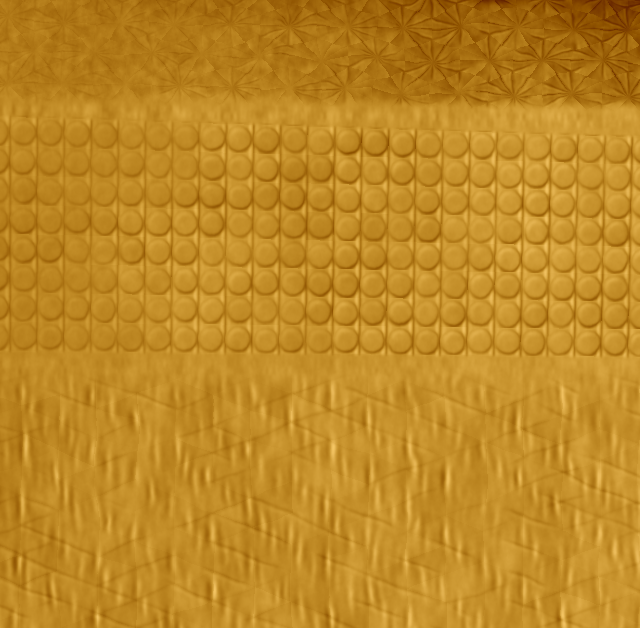
Give the GLSL for this texture, as a WebGL 2 fragment shader.

```glsl
#version 300 es
precision highp float;
// Embossed gold foil in three bands: dark folded stars, a grid of round
// studs, and a quilt of triangles with upright glints. Each band returns
// a relief tone; a single gold ramp then turns the summed tone into colour.
uniform vec2 u_resolution;
out vec4 fragColor;

float hash(vec2 p) {
  p = fract(p * vec2(0.1031, 0.1137));
  p += dot(p, p.yx + 33.33);
  return fract((p.x + p.y) * p.x * 17.0);
}

float noise(vec2 p) {
  vec2 i = floor(p), f = fract(p);
  f = f * f * (3.0 - 2.0 * f);
  i += 100.0;
  return mix(mix(hash(i), hash(i + vec2(1, 0)), f.x),
             mix(hash(i + vec2(0, 1)), hash(i + 1.0), f.x), f.y);
}

float fbm(vec2 p) {
  float sum = 0.0, amp = 0.5;
  for (int i = 0; i < 4; i++) {
    sum += amp * noise(p);
    p = mat2(1.6, 1.2, -1.2, 1.6) * p + 7.3;
    amp *= 0.5;
  }
  return sum - 0.47;
}

// Upright streaks: octaves that keep the vertical direction
float streaks(vec2 p) {
  return 0.6 * noise(p) + 0.4 * noise(p * 2.1 + 13.7) - 0.5;
}

float bell(float x, float width) { return exp(-x * x / (width * width)); }

// Twelve creased wedges around each point of a triangular lattice
float starRelief(vec2 p) {
  p += 0.022 * vec2(fbm(p * 16.0), fbm(p * 16.0 + 40.0));
  vec2 cell = vec2(0.088, 0.1524);
  vec2 q = vec2(p.x - 0.938, (p.y - 0.881 + 0.02 * (p.x - 0.938)) * 1.5);
  vec2 a = q - cell * round(q / cell);
  vec2 b = q - cell * (floor(q / cell) + 0.5);
  vec2 c = dot(a, a) < dot(b, b) ? a : b;
  float wedge = (atan(c.y, c.x) + 3.14159) * 1.90986;
  float f = fract(wedge), id = floor(wedge), r = length(c);
  float worn = smoothstep(0.25, 0.65, noise(p * 38.0));
  float crease = bell(min(f, 1.0 - f) * r * 0.52, 0.0026) * worn;
  float facet = (mod(id, 2.0) - 0.5) * 0.1 + 0.16 * (hash(vec2(id, 3.0)) - 0.5);
  float lit = (facet + 0.16 * (f - 0.5)) * smoothstep(0.0, 0.02, r);
  return lit - 0.24 * crease + 0.14 * worn * bell((f - 0.2) * r * 0.52, 0.003);
}

// Round studs with shaded rims, and upright grooves between the columns
float studRelief(vec2 p) {
  float pitch = 0.0457 - 0.0029 * p.x;
  float row = (p.y - 0.4544 + 0.0104 * p.x) / pitch;
  float col = (p.x - 0.0365 - 0.02 * p.x * (p.y - 0.46)) / 0.042;
  vec2 id = round(vec2(col, row));
  vec2 c = (vec2(col, row) - id) * vec2(0.042, pitch);
  c += 0.0025 * (vec2(hash(id), hash(id + 31.0)) - 0.5);
  c += 0.004 * vec2(fbm(p * 60.0), fbm(p * 60.0 + 30.0));
  float d = length(c) - 0.0198;
  float side = dot(normalize(c + 1e-5), vec2(0.6, -0.8));
  float inside = 1.0 - smoothstep(-0.002, 0.002, d);
  float rim = bell(d, 0.003) * (-0.22 - 0.2 * side);
  float innerLight = 0.14 * bell(d + 0.006, 0.004) * max(-side, 0.0);
  float dome = inside * (-0.02 - 3.0 * dot(c, vec2(0.45, -0.6)));
  float gx = (fract(col) - 0.5) * 0.042;
  float gap = (1.0 - inside) * (0.08 - 0.32 * bell(gx - 0.0005, 0.002)
            + 0.22 * bell(gx + 0.005, 0.003) + 0.08 * bell(gx - 0.006, 0.003));
  float band = smoothstep(-0.62, -0.4, row) * (1.0 - smoothstep(7.4, 7.62, row));
  float wear = 0.55 + 0.9 * noise(p * 24.0);
  return band * (wear * (rim + innerLight + dome + gap) + 0.1 * (hash(id + 9.0) - 0.5));
}

// Soft triangular facets, broken creases and staggered vertical glints
float quiltRelief(vec2 p) {
  p += 0.016 * vec2(fbm(p * 13.0), fbm(p * 13.0 + 20.0));
  float a = (p.x - 0.0911) / 0.0605, b = (p.y + 0.012 * p.x) / 0.046;
  float s = b + 0.5 * a, t = b - 0.5 * a;
  float facet = hash(vec2(floor(s) + 5.0 * floor(a), floor(t) + 60.0)) - 0.5;
  float ds = (fract(s + 0.5) - 0.5) * 0.042, dt = (fract(t + 0.5) - 0.5) * 0.042;
  float tone = 0.08 * facet + 0.07 * (0.5 - fract(a));
  float worn = smoothstep(0.4, 0.75, noise(p * 17.0 + 5.0));
  tone += worn * (0.08 * bell(ds + 0.005, 0.004) - 0.16 * bell(ds, 0.003));
  tone -= 0.12 * bell(dt, 0.003) * smoothstep(0.45, 0.8, noise(p * 17.0 + 55.0));
  // Three ridges may share each column, each with its own height and strength
  for (int k = 0; k < 3; k++) {
    float shift = float(k) * 0.3, i = round(a - shift);
    float y = p.y / 0.088 + 0.5 * mod(i, 2.0) + 0.83 + shift;
    vec2 id = vec2(i + 50.0 * float(k), floor(y));
    float x = (a - shift - i) * 0.0605 + 0.014 * (hash(id + 4.0) - 0.5)
            + 0.005 * (fract(y) - 0.5) * (hash(id + 23.0) - 0.2);
    float reach = bell(fract(y) - 0.5, 0.17 + 0.12 * hash(id + 8.0));
    float power = (0.3 + 0.8 * hash(id + 17.0)) * (1.0 - 0.25 * float(k));
    tone += reach * power * (0.5 * bell(x, 0.004) - 0.34 * bell(x + 0.008, 0.0045)
          - 0.22 * bell(x - 0.009, 0.0045));
  }
  return tone;
}

void main() {
  vec2 uv = gl_FragCoord.xy / u_resolution;
  vec2 p = uv * vec2(1.0, 0.979);
  float fold = 0.826 - 0.014 * p.x;
  float top = smoothstep(-0.008, 0.01, p.y - fold + 0.012 * fbm(p * 40.0));
  float quilt = 1.0 - smoothstep(0.365, 0.405, p.y);
  float grain = fbm(p * vec2(95.0, 75.0)), cloud = fbm(p * 6.0);

  // Lit sheet, a little brighter to the right
  float sheet = 0.49 + 0.17 * p.x + 0.25 * cloud + 0.2 * grain;
  sheet += studRelief(p) * mix(0.65, 1.1, smoothstep(0.0, 0.6, p.x));
  sheet += quilt * (quiltRelief(p) + 0.3 * streaks(p * vec2(62.0, 17.0)));

  // Finely ribbed strips on both sides of the studs
  float ribs = bell(p.y - fold + 0.02, 0.017) + 0.6 * bell(p.y - 0.403, 0.025);
  sheet += ribs * (0.06 + 0.55 * streaks(p * vec2(95.0, 36.0)));

  // Shaded fold, deepening towards the upper right corner
  float shade = 0.34 - 0.2 * smoothstep(0.2, 0.9, p.x) + 0.4 * cloud + 0.4 * grain;
  shade += 0.14 * exp(-max(p.y - fold, 0.0) / 0.035);
  shade -= 0.25 * smoothstep(0.92, 0.985, p.y) * (0.5 + 0.5 * p.x);
  vec2 corner = (p - vec2(1.0, 0.979)) * vec2(7, 14);
  shade -= 0.4 * exp(-dot(corner, corner));
  shade -= 0.5 * bell(p.x - 0.77, 0.035) * smoothstep(0.968, 0.982, p.y);
  shade += starRelief(p) * mix(0.4, 1.35, smoothstep(0.1, 0.9, p.x));

  float tone = clamp(mix(sheet, shade, top), -0.6, 1.15);
  vec3 gold = mix(vec3(0.59, 0.36, 0.025), vec3(0.91, 0.72, 0.34), tone);
  gold.b -= 0.15 * max(tone * (1.0 - tone), 0.0);
  fragColor = vec4(max(gold, 0.0), 1.0);
}
```
